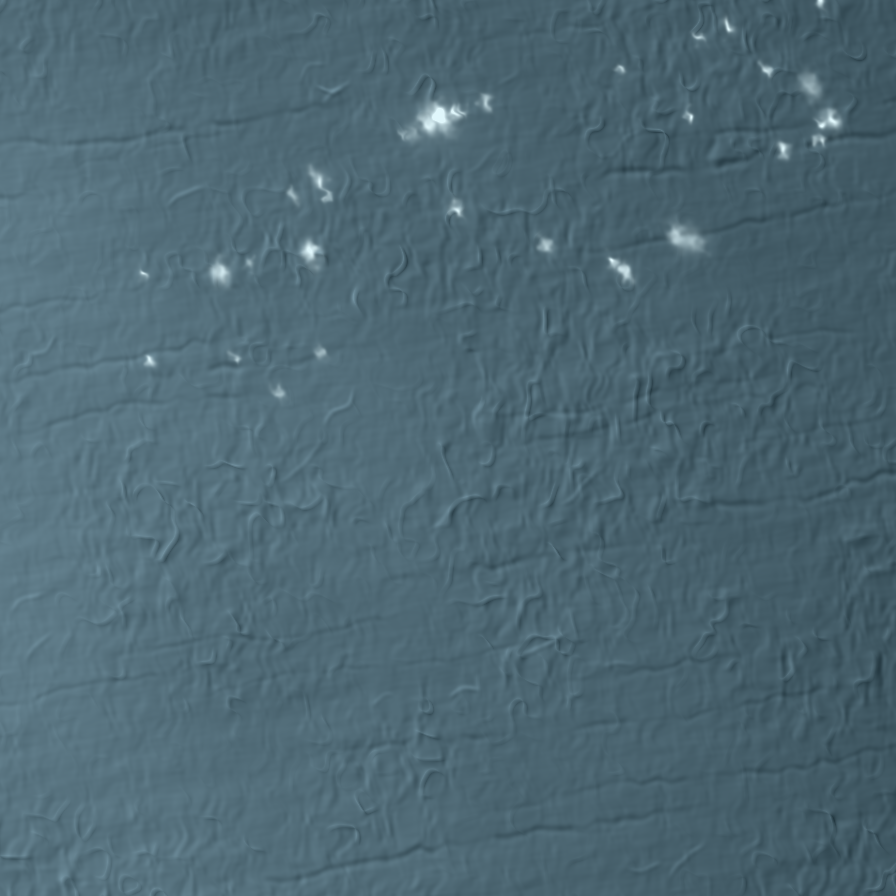
Give the GLSL for this texture, as a Shadertoy shader.

```glsl
// Blue-grey embossed sheet with slanted creases, fine grain and scattered white flecks.

const vec3 SHADE_COLOR = vec3(0.243, 0.338, 0.380);
const vec3 LIGHT_COLOR = vec3(0.355, 0.465, 0.515);
const vec3 FLECK_COLOR = vec3(0.88, 0.97, 0.99);
const float CREASE_SLOPE = 0.16;
const int CREASES = 30;
const int WRINKLES = 22;
const int FLECKS = 38;

float hash(vec2 p) {
    vec3 q = fract(vec3(p.xyx) * 0.1031);
    q += dot(q, q.yzx + 33.33);
    return fract((q.x + q.y) * q.z);
}

float noise(vec2 p) {
    vec2 i = floor(p), f = fract(p);
    f = f * f * (3.0 - 2.0 * f);
    return mix(mix(hash(i), hash(i + vec2(1, 0)), f.x),
               mix(hash(i + vec2(0, 1)), hash(i + vec2(1, 1)), f.x), f.y);
}

float fbm(vec2 p) {
    float sum = 0.0, amp = 0.5;
    for (int i = 0; i < 4; i++) {
        sum += amp * noise(p);
        p = mat2(1.6, 1.2, -1.2, 1.6) * p + 7.3;
        amp *= 0.5;
    }
    return sum;
}

// Surface height: upright grain, short broken ridges and slanted folds
float height(vec2 p, float patches) {
    vec2 warped = p + 0.014 * vec2(noise(p * 45.0), noise(p * 45.0 + 40.0));
    float grain = noise(warped * vec2(95.0, 42.0))
                + 0.8 * noise(warped * vec2(160.0, 85.0) + 9.0);
    float ridge = 1.0 - abs(2.0 * noise(warped * vec2(58.0, 46.0)) - 1.0);
    float broken = smoothstep(0.4, 0.8, noise(p * 42.0 + 80.0));
    float fold = fbm(vec2(p.x * 8.0, (p.y - CREASE_SLOPE * p.x) * 32.0));
    return grain * mix(0.28, 0.72, patches)
         + pow(ridge, 4.0) * broken * mix(0.2, 0.95, patches) + 1.1 * fold;
}

// Height difference along the light direction
float relief(vec2 p) {
    vec2 d = vec2(0.0022, -0.0018);
    float patches = smoothstep(0.3, 0.62, fbm(p * 7.0 + 12.0));
    return height(p + d, patches) - height(p - d, patches);
}

// Dark groove with a thin lit lip, along x from 0 to len
float groove(vec2 p, float len, float width) {
    float ends = smoothstep(0.0, 0.25 * len, p.x) * (1.0 - smoothstep(0.7 * len, len, p.x));
    float y = p.y / width;
    return ends * (0.5 * exp(-(y + 1.7) * (y + 1.7)) - exp(-y * y));
}

float creases(vec2 p) {
    float sum = 0.0;
    for (int i = 0; i < CREASES; i++) {
        float k = float(i);
        vec2 start = vec2(hash(vec2(k, 3.0)) * 1.1 - 0.25,
                          (k + hash(vec2(k, 5.0))) / float(CREASES) * 1.12 - 0.14);
        vec2 q = p - start;
        q.y -= CREASE_SLOPE * p.x + 0.018 * (noise(vec2(p.x * 9.0, k * 7.0)) - 0.5)
             + 0.007 * (noise(vec2(p.x * 60.0, k * 9.0)) - 0.5);
        float broken = smoothstep(0.2, 0.6, noise(vec2(p.x * 32.0, k * 4.0)));
        float len = mix(0.2, 0.65, hash(vec2(k, 8.0)));
        float depth = mix(0.3, 1.0, hash(vec2(k, 11.0)));
        sum += groove(q, len, mix(0.0024, 0.0040, depth)) * depth * mix(0.25, 1.0, broken);
    }
    return sum;
}

// Short raised wrinkles, steeper than the creases
float wrinkles(vec2 p) {
    float sum = 0.0;
    for (int i = 0; i < WRINKLES; i++) {
        float k = float(i);
        vec2 q = p - vec2(hash(vec2(k, 21.0)) * 0.75, hash(vec2(k, 23.0)));
        float a = mix(0.25, 0.85, hash(vec2(k, 25.0)));
        q = mat2(cos(a), -sin(a), sin(a), cos(a)) * q;
        q.y += 0.012 * (noise(vec2(q.x * 50.0, k)) - 0.5);
        float len = mix(0.03, 0.08, hash(vec2(k, 27.0)));
        sum -= groove(q, len, 0.0028) * mix(0.35, 1.0, hash(vec2(k, 29.0)));
    }
    return sum;
}

// Ragged bright flecks: a row near the top, the rest loose in the upper half
float flecks(vec2 p) {
    float sum = 0.0;
    vec2 rough = 0.009 * (vec2(noise(p * 130.0), noise(p * 130.0 + 60.0)) - 0.5);
    for (int i = 0; i < FLECKS; i++) {
        float k = float(i);
        vec2 r = vec2(hash(vec2(k, 31.0)), hash(vec2(k, 37.0)));
        vec2 loose = vec2(0.15 + 0.8 * r.x, 0.54 + 0.28 * r.x + 0.26 * (r.y - 0.15));
        vec2 row = vec2(0.43 + 0.12 * r.x, 0.838 + 0.04 * r.x + 0.012 * r.y);
        vec2 q = p - (i < 9 ? row : loose) + rough;
        float size = mix(0.0045, 0.0115, pow(hash(vec2(k, 41.0)), 2.5));
        q.x += 0.25 * q.y;
        float d = length(q * vec2(1.15, 0.85)) / size;
        sum += (exp(-d * d) + 0.1 * exp(-d * 0.8)) * mix(0.3, 1.0, hash(vec2(k, 43.0)));
    }
    return min(sum, 1.0);
}

void mainImage(out vec4 fragColor, in vec2 fragCoord) {
    vec2 uv = fragCoord / iResolution.xy;
    // Broad light from the left, dimmer towards the right and the top corner
    float tone = 1.02 - 0.98 * uv.x + 0.45 * (fbm(uv * 4.0) - 0.5);
    tone -= 0.40 * smoothstep(0.75, 1.05, uv.y) * (1.0 - uv.x);
    tone += 0.85 * relief(uv) + 0.62 * creases(uv) + 0.68 * wrinkles(uv);
    vec3 color = mix(SHADE_COLOR, LIGHT_COLOR, clamp(tone, -1.0, 2.4));
    fragColor = vec4(mix(color, FLECK_COLOR, flecks(uv)), 1.0);
}
```
